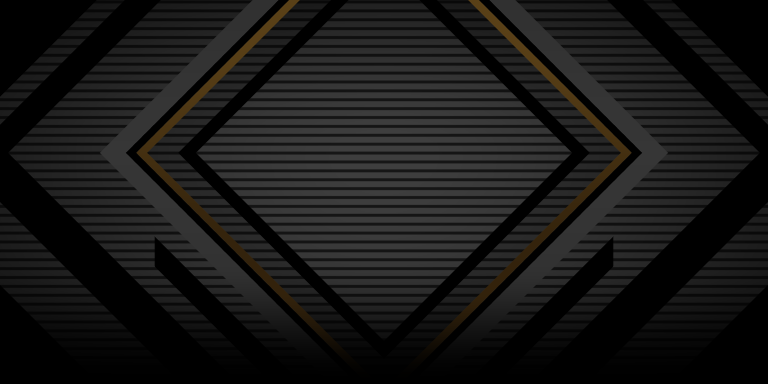
A Shadertoy shader for this background:

```glsl
// Soft mask that is 1 where lo < d < hi
float band(float d, float lo, float hi, float aa) {
    return smoothstep(lo - aa, lo + aa, d) * (1.0 - smoothstep(hi - aa, hi + aa, d));
}

void mainImage(out vec4 fragColor, in vec2 fragCoord) {
    // Centre of the diamonds is the origin; one unit is the canvas height
    vec2 p = (fragCoord - 0.5 * iResolution.xy) / iResolution.y;
    float height = p.y + 0.5;
    p.y -= 0.102;
    float pixel = 1.0 / iResolution.y;
    float aa = 0.9 * pixel;
    float side = abs(p.x);
    float diamond = side + abs(p.y);
    float lower = smoothstep(-aa, aa, -p.y);

    // Light pool in the middle, fading to black along the bottom
    float falloff = mix(4.2, 1.3, lower);
    float bottomFade = smoothstep(0.0, 0.32, height);
    float light = exp(-0.75 * p.x * p.x - falloff * p.y * p.y) * bottomFade;

    // Horizontal slats with dark grooves
    float row = (1.0 - height) * 43.2 - 0.22;
    float groove = abs(fract(row + 0.5) - 0.5);
    float slat = smoothstep(0.08, 0.24 + 4.0 * pixel, groove);
    vec3 color = vec3(0.245 * light * mix(0.35, 1.0, slat));
    color *= 1.0 - 0.2 * band(diamond, 0.536, 0.617, aa);

    // Plain grey frame
    float frameLight = mix(0.175, 0.21, exp(-6.0 * p.y * p.y)) * bottomFade;
    color = mix(color, vec3(frameLight), band(diamond, 0.672, 0.74, aa));

    // Black frames and outer chevrons
    float black = band(diamond, 0.490, 0.536, aa);
    black = max(black, band(diamond, 0.645, 0.672, aa));
    black = max(black, band(diamond, 0.979, mix(1.073, 1.128, lower), aa));
    black = max(black, smoothstep(-aa, aa, diamond - mix(1.146, 1.344, lower)));

    // Short lower bars, cut upright at their outer ends
    float bar = band(diamond, 0.815, 0.893, aa) * lower;
    bar *= 1.0 - smoothstep(-aa, aa, side - 0.597);
    color *= 1.0 - max(black, bar);

    // Gold trim, brighter toward the top
    vec3 gold = mix(vec3(0.20, 0.135, 0.045), vec3(0.35, 0.25, 0.09),
                    smoothstep(0.3, 0.95, height)) * smoothstep(0.0, 0.25, height);
    color = mix(color, gold, band(diamond, 0.617, 0.645, aa));

    fragColor = vec4(color, 1.0);
}
```
